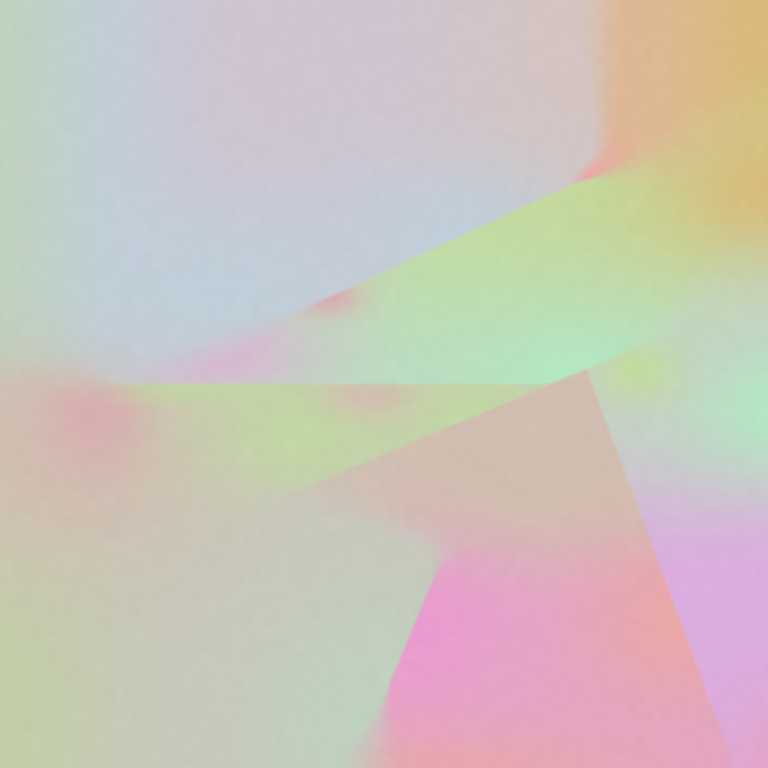
Give the GLSL for this background, as a Shadertoy shader.

```glsl
// Soft pastel gradient mesh: pale sky, green band, pink plate and lilac beam with folded edges.

// Palette
const vec3 SKY_LILAC   = vec3(0.81, 0.77, 0.82);
const vec3 SKY_BLUE    = vec3(0.75, 0.81, 0.85);
const vec3 SKY_SAGE    = vec3(0.75, 0.82, 0.75);
const vec3 SKY_ROSE    = vec3(0.83, 0.77, 0.76);
const vec3 ORANGE      = vec3(0.87, 0.72, 0.58);
const vec3 GOLD        = vec3(0.85, 0.73, 0.47);
const vec3 BAND_GREEN  = vec3(0.76, 0.86, 0.63);
const vec3 BAND_MINT   = vec3(0.73, 0.87, 0.75);
const vec3 BRIGHT_MINT = vec3(0.70, 0.91, 0.76);
const vec3 BAND_GREY   = vec3(0.78, 0.81, 0.78);
const vec3 ORCHID      = vec3(0.85, 0.71, 0.82);
const vec3 GROUND      = vec3(0.785, 0.78, 0.735);
const vec3 MOSS        = vec3(0.76, 0.81, 0.65);
const vec3 LIME        = vec3(0.76, 0.84, 0.64);
const vec3 BLUSH       = vec3(0.85, 0.67, 0.69);
const vec3 TAN         = vec3(0.82, 0.745, 0.69);
const vec3 PINK        = vec3(0.89, 0.645, 0.78);
const vec3 HOT_PINK    = vec3(0.92, 0.61, 0.81);
const vec3 CORAL       = vec3(0.91, 0.66, 0.66);
const vec3 BEAM_LILAC  = vec3(0.86, 0.675, 0.875);

// Layout, as fractions of the canvas
const float HORIZON   = 0.5;
const float WALL_X    = 0.785;
const vec2  RIDGE     = vec2(0.443, 0.620);
const vec2  RIDGE_TOP = vec2(0.749, 0.762);
const vec2  FOLD      = vec2(0.390, 0.362);
const vec2  BEAM_APEX = vec2(0.764, 0.518);
const vec2  PLATE_LOW = vec2(0.508, 0.112);
const float CRISP = 0.003;
const float GRAIN_SCALE = 90.0;
const float GRAIN = 0.012;

float edge(float d, float width) {
    return smoothstep(-width, width, d);
}

vec3 glow(vec3 base, vec3 tint, vec2 p, vec2 centre, vec2 radius) {
    vec2 q = (p - centre) / radius;
    return mix(base, tint, exp(-dot(q, q)));
}

float hash(vec2 p) {
    vec3 q = fract(vec3(p.xyx) * 0.1031);
    q += dot(q, q.yzx + 33.33);
    return fract((q.x + q.y) * q.z);
}

float noise(vec2 p) {
    vec2 i = floor(p), f = fract(p);
    f = f * f * (3.0 - 2.0 * f);
    return mix(mix(hash(i), hash(i + vec2(1, 0)), f.x),
               mix(hash(i + vec2(0, 1)), hash(i + vec2(1, 1)), f.x), f.y);
}

// Sky on the left, warm wall on the right
vec3 skyAndWall(vec2 p) {
    vec3 sky = mix(SKY_LILAC, SKY_ROSE, smoothstep(0.45, 0.75, p.x));
    sky = mix(sky, SKY_BLUE, 1.0 - smoothstep(0.08, 0.33, p.x));
    sky = glow(sky, SKY_BLUE, p, vec2(0.28, 0.62), vec2(0.24, 0.13));
    sky = glow(sky, SKY_BLUE, p, vec2(0.60, 0.69), vec2(0.16, 0.10));
    sky = mix(sky, SKY_SAGE, 1.0 - smoothstep(0.0, 0.16, p.x));
    sky = glow(sky, TAN, p, vec2(0.05, 0.47), vec2(0.14, 0.07));
    vec3 wall = mix(ORANGE, GOLD, smoothstep(0.82, 1.03, p.x));
    wall = glow(wall, CORAL, p, vec2(0.76, 0.77), vec2(0.05));
    float wallX = WALL_X - 0.035 * (1.0 - smoothstep(0.76, 0.81, p.y));
    return mix(sky, wall, edge(p.x - wallX, mix(0.012, 0.035, smoothstep(0.76, 0.95, p.y))));
}

// Green band between the ridge and the horizon
vec3 greenBand(vec2 p) {
    vec3 c = mix(BAND_MINT, BAND_GREEN, smoothstep(0.50, 0.74, p.y));
    c = mix(c, BAND_GREY, 1.0 - smoothstep(0.25, 0.58, p.x));
    c = glow(c, ORCHID, p, vec2(0.26, 0.545), vec2(0.13, 0.06));
    c = glow(c, BLUSH, p, vec2(0.425, 0.615), vec2(0.045, 0.025));
    c = glow(c, BRIGHT_MINT, p, vec2(0.75, 0.51), vec2(0.10, 0.06));
    return glow(c, GOLD, p, vec2(1.05, 0.75), vec2(0.20, 0.11));
}

vec3 ground(vec2 p) {
    vec3 c = glow(GROUND, MOSS, p, vec2(-0.02, 0.08), vec2(0.16, 0.28));
    c = glow(c, SKY_SAGE, p, vec2(0.48, 0.06), vec2(0.16, 0.18));
    c = glow(c, TAN, p, vec2(0.08, 0.41), vec2(0.20, 0.15));
    return glow(c, BLUSH, p, vec2(0.13, 0.475), vec2(0.07, 0.085));
}

// Lit wedge between the horizon and the fold
vec3 wedge(vec2 p) {
    vec3 c = glow(ground(p), LIME, p, vec2(0.40, 0.44), vec2(0.15, 0.10));
    c = glow(c, LIME, p, vec2(0.62, 0.46), vec2(0.13, 0.08));
    c = glow(c, LIME, p, vec2(0.25, 0.50), vec2(0.10, 0.025));
    return glow(c, TAN, p, vec2(0.48, 0.485), vec2(0.055, 0.03));
}

vec3 plate(vec2 p) {
    vec3 c = mix(PINK, TAN, smoothstep(0.20, 0.35, p.y));
    c = glow(c, HOT_PINK, p, vec2(0.54, 0.18), vec2(0.10, 0.11));
    c = glow(c, CORAL, p, vec2(0.88, 0.19), vec2(0.12, 0.11));
    return glow(c, CORAL, p, vec2(0.58, -0.03), vec2(0.28, 0.08));
}

vec3 beam(vec2 p) {
    vec3 c = mix(BEAM_LILAC, BAND_GREY, smoothstep(0.24, 0.46, p.y));
    c = glow(c, BRIGHT_MINT, p, vec2(1.03, 0.47), vec2(0.13, 0.09));
    c = glow(c, BAND_GREEN, p, vec2(0.83, 0.52), vec2(0.06, 0.045));
    return glow(c, PINK, p, vec2(1.02, 0.0), vec2(0.08, 0.10));
}

void mainImage(out vec4 fragColor, in vec2 fragCoord) {
    vec2 p = fragCoord / iResolution.xy;

    // Upper half: sky meets band along the ridge
    float ridgeY = min(RIDGE.y + 0.464 * (p.x - RIDGE.x), RIDGE_TOP.y + 0.28 * (p.x - RIDGE_TOP.x));
    float ridgeSoft = CRISP + 0.04 * (1.0 - smoothstep(0.2, 0.45, p.x)) + 0.10 * smoothstep(0.76, 0.95, p.x);
    vec3 upper = mix(greenBand(p), skyAndWall(p), edge(p.y - ridgeY, ridgeSoft));
    float horizonSoft = CRISP + 0.03 * (1.0 - smoothstep(0.10, 0.16, p.x)) + 0.12 * smoothstep(0.72, 0.9, p.x);
    vec3 color = mix(wedge(p), upper, edge(p.y - HORIZON, horizonSoft));

    // Lower half: ground, plate and beam under the fold
    float rise = p.y - PLATE_LOW.y;
    float plateX = PLATE_LOW.x + (rise > 0.0 ? 0.42 : 0.25) * rise - 0.2 * smoothstep(0.28, 0.38, p.y);
    float plateSoft = CRISP + 0.14 * smoothstep(0.24, 0.38, p.y) + 0.05 * (1.0 - smoothstep(0.0, 0.11, p.y));
    vec3 under = mix(ground(p), plate(p), edge(p.x - plateX, plateSoft));
    float beamX = BEAM_APEX.x + 0.3726 * (BEAM_APEX.y - p.y);
    under = mix(under, beam(p), edge(p.x - beamX, CRISP));
    float foldY = FOLD.y + 0.422 * (p.x - FOLD.x);
    float foldSoft = CRISP + 0.10 * (1.0 - smoothstep(0.3, 0.39, p.x)) + 0.15 * smoothstep(0.82, 0.95, p.x);
    color = mix(color, under, edge(foldY - p.y, foldSoft));

    // Faint mottling
    color += GRAIN * (noise(p * GRAIN_SCALE) - 0.5);
    fragColor = vec4(color, 1.0);
}
```
